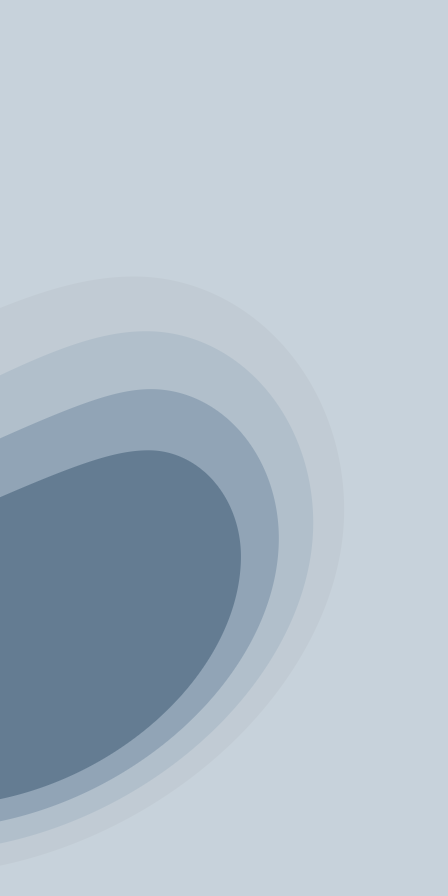
Reproduce this background procedurally as a Shadertoy shader.

```glsl
#define BACKDROP vec3(0.782, 0.823, 0.857)
#define MIST     vec3(0.757, 0.797, 0.831)
#define HAZE     vec3(0.696, 0.750, 0.797)
#define STEEL    vec3(0.569, 0.645, 0.714)
#define SLATE    vec3(0.392, 0.486, 0.573)
#define LAYERS   4
#define TILT     0.21

// Approximate signed distance to an ellipse sheared along y
float shearedEllipse(vec2 p, vec2 radii, float shear) {
    vec2 q = vec2(p.x, p.y - shear * p.x) / radii;
    float len = max(length(q), 1e-4);
    vec2 grad = q / (radii * len);
    grad.x -= shear * grad.y;
    return (len - 1.0) / max(length(grad), 1e-4);
}

// Approximate signed distance to a hyperbolic slope, flat at its crest
float shoulder(vec2 p, vec2 crest, float drop, float softness) {
    float w = 1.0 - p.x / crest.x;
    float root = sqrt(softness * softness + w * w);
    float scale = drop / (sqrt(softness * softness + 1.0) - softness);
    float height = crest.y - scale * (root - softness);
    float slope = scale * w / (root * crest.x);
    return (p.y - height) / sqrt(1.0 + slope * slope);
}

// Nested blob: level 0 is the outermost
float blob(vec2 p, float level) {
    vec3 powers = vec3(1.0, level, level * level);
    vec2 crest = vec2(dot(powers, vec3(0.2995, 0.0352, -0.0081)),
                      dot(powers, vec3(1.3828, -0.1185, -0.0036)));
    vec2 side = vec2(dot(powers, vec3(0.7682, -0.0651, -0.0039)),
                     dot(powers, vec3(0.8620, -0.0260, -0.0029)));
    float leftTop = dot(powers, vec3(1.3125, -0.1549, 0.0047));
    float leftBase = 0.0677 + 0.0495 * level;

    if (p.y < side.y) {
        float centre = side.y - TILT * side.x;
        return shearedEllipse(p - vec2(0.0, centre),
                              vec2(side.x, centre - leftBase), TILT);
    }
    if (p.x < crest.x) {
        float softness = mix(1.0, 0.4, min(level * 0.5, 1.0));
        return shoulder(p, crest, crest.y - leftTop, softness);
    }
    vec2 centre = vec2(crest.x, side.y);
    return shearedEllipse(p - centre, vec2(side.x, crest.y) - centre, 0.0);
}

void mainImage(out vec4 fragColor, in vec2 fragCoord) {
    // Canvas spans 1 across and 2 up
    vec2 p = fragCoord / iResolution.xy * vec2(1.0, 2.0);
    float pixel = max(1.0 / iResolution.x, 2.0 / iResolution.y);
    vec3 layerColors[LAYERS] = vec3[LAYERS](MIST, HAZE, STEEL, SLATE);

    // Paint the layers from the outside in
    vec3 color = BACKDROP;
    for (int i = 0; i < LAYERS; i++) {
        float cover = clamp(0.5 - blob(p, float(i)) / pixel, 0.0, 1.0);
        color = mix(color, layerColors[i], cover);
    }
    fragColor = vec4(color, 1.0);
}
```
